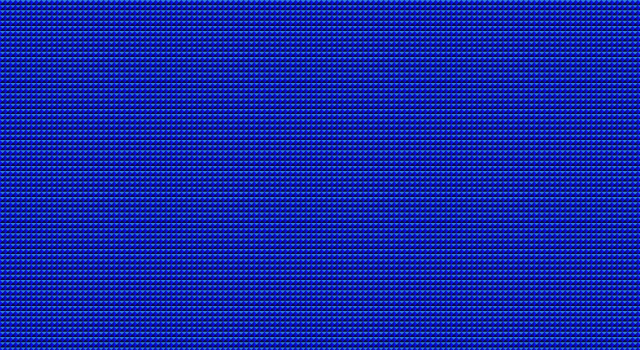
Reproduce this pattern procedurally as a Shadertoy shader.

```glsl
// Grid of small blue pyramid studs, lit from the upper left.
#define ROWS 67.5
#define SAMPLES 4
#define TOP_FACE vec3(0.18, 0.48, 0.85)
#define LEFT_FACE vec3(0.04, 0.05, 0.92)
#define RIGHT_FACE vec3(0.04, 0.05, 0.62)
#define BOTTOM_FACE vec3(0.03, 0.03, 0.25)

// Colour of one square stud; p runs from -0.5 to 0.5 about its peak.
vec3 studColor(vec2 p) {
    vec3 sideFace = p.x < 0.0 ? LEFT_FACE : RIGHT_FACE;
    vec3 slopeFace = p.y > 0.0 ? TOP_FACE : BOTTOM_FACE;
    return abs(p.x) > abs(p.y) ? sideFace : slopeFace;
}

// Square cells are counted from the upper left corner.
vec3 studGrid(vec2 position) {
    vec2 fromTopLeft = vec2(position.x, position.y - iResolution.y);
    vec2 cell = fromTopLeft * ROWS / iResolution.y;
    return studColor(fract(cell) - 0.5);
}

void mainImage(out vec4 fragColor, in vec2 fragCoord) {
    // Box filter over the pixel smooths the face edges.
    vec3 sum = vec3(0.0);
    for (int j = 0; j < SAMPLES; j++) {
        for (int i = 0; i < SAMPLES; i++) {
            vec2 offset = (vec2(i, j) + 0.5) / float(SAMPLES) - 0.5;
            sum += studGrid(fragCoord + offset);
        }
    }
    fragColor = vec4(sum / float(SAMPLES * SAMPLES), 1.0);
}
```
